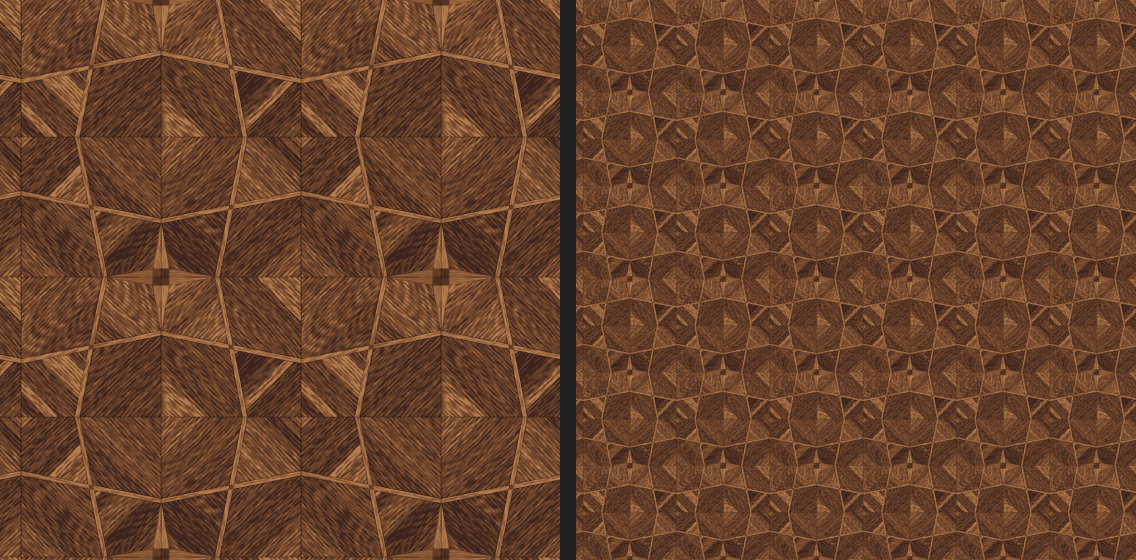
Left: one tile. Right: repeated 3 by 3.
Write a WebGL 2 fragment shader that draws this pattern.

```glsl
#version 300 es
precision highp float;

uniform vec2 u_resolution;
out vec4 fragColor;

float hash(vec2 p) {
    return fract(sin(dot(p, vec2(127.1, 311.7))) * 4375.54);
}

// Distance to the nearest scattered cell point
float cellular(vec2 p, float seed) {
    vec2 cell = floor(p);
    float nearest = 2.0;
    for (int j = -1; j <= 1; j++) {
        for (int i = -1; i <= 1; i++) {
            vec2 c = cell + vec2(i, j);
            vec2 point = c + vec2(hash(c + seed), hash(c + seed + 37.2));
            nearest = min(nearest, distance(p, point));
        }
    }
    return nearest;
}

// Walnut tones from dark heartwood to pale sapwood
vec3 walnut(float tone) {
    vec3 shades[6] = vec3[6](
        vec3(0.23, 0.135, 0.11), vec3(0.33, 0.20, 0.14), vec3(0.40, 0.25, 0.16),
        vec3(0.47, 0.29, 0.18), vec3(0.56, 0.36, 0.22), vec3(0.71, 0.50, 0.31));
    float s = clamp(tone, 0.0, 1.0) * 5.0;
    int i = int(min(s, 4.0));
    return mix(shades[i], shades[i + 1], s - float(i));
}

// Growth rings, fine streaks, pores and flecks; p.x runs across the fibres
float grain(vec2 p, float seed) {
    vec2 heart = vec2(hash(vec2(seed, 1.3)) * 1.2 - 0.6, hash(vec2(seed, 5.9)) * 1.4);
    float phase = 85.0 * length((p - heart) * vec2(1.0, 0.28))
        + 0.9 * sin(p.y * 9.0 + seed * 40.0)
        + 0.6 * sin(p.x * 23.0 + p.y * 6.0 + seed * 17.0);
    float rings = 0.3 * sin(phase) + 0.5 * sin(phase * 2.7 + seed * 9.0)
        + 0.2 * sin(phase * 0.37 + seed * 21.0);
    float streaks = 0.5 * sin(p.x * 290.0 + 2.5 * sin(p.y * 7.0 + seed * 30.0));
    float pores = 1.0 - smoothstep(0.2, 0.45, cellular(p * vec2(62.0, 9.0), floor(seed * 90.0)));
    float flecks = cellular(p * vec2(80.0, 24.0), floor(seed * 70.0) + 11.0) - 0.45;
    return rings + streaks + 1.5 * flecks - 1.2 * pores + 0.3;
}

vec3 parquet(vec2 uv) {
    // Four mirrored tiles meet at the star in each repeat
    vec2 centred = fract(uv * 2.0 - vec2(0.5755, 0.0104) + 0.5) - 0.5;
    vec2 q = abs(centred) * 2.0;
    vec2 quadrant = step(0.0, centred);
    float tile = quadrant.x + 2.0 * quadrant.y;

    // Two slanted strips split each tile into four fields
    vec2 strip = q - 0.4 - 0.2 * q.yx;
    vec2 side = step(0.0, strip);
    vec2 stripDist = abs(strip) / 1.02;
    float field = side.x + 2.0 * side.y;
    bool wide = side.x != side.y;

    // Diagonal planks: broad in the side fields, narrow in the other two
    vec2 diagonal = vec2(q.x - q.y, q.x + q.y);
    vec2 fibre = (wide ? diagonal : diagonal.yx) * 0.707;
    float count = wide ? 2.94 : 7.0;
    float along = wide ? abs(diagonal.x) : diagonal.y;
    float planks = along * count + (wide ? 0.0 : 0.5 * sin(along * 9.0 + tile * 2.0 + field));
    float seed = hash(vec2(tile * 4.0 + field + 1.0, floor(planks) + 3.0));
    float tone = 0.47 + (wide ? 0.28 : 0.85) * (seed - 0.5) + 0.27 * grain(fibre, seed);

    // Pale corner pieces on the right-hand tiles only
    if (wide) tone += along > 0.68 && quadrant.x > 0.5 ? 0.2 : -0.05;
    float joint = min(fract(planks), 1.0 - fract(planks)) / count;
    tone -= 0.15 * (1.0 - smoothstep(0.0, 0.008, joint));

    // Pale strips with dark edges and a small dark block where they cross
    float nearStrip = min(stripDist.x, stripDist.y);
    if (nearStrip < 0.016) {
        bool upright = stripDist.x < stripDist.y;
        vec2 stripFibre = upright ? vec2(strip.x, q.y) : vec2(strip.y, q.x);
        tone = 0.9 + 0.13 * grain(stripFibre, 0.31 + 0.1 * tile);
        if (max(stripDist.x, stripDist.y) < 0.016) tone = 0.35;
    }
    tone -= 0.35 * (1.0 - smoothstep(0.0, 0.006, abs(nearStrip - 0.018)));

    // Four-pointed star around a block of quarter squares
    float inner = min(q.x, q.y);
    float outer = max(q.x, q.y);
    float point = 0.176 * (0.4 - outer) - inner;
    if (outer < 0.06) {
        tone = 0.1 + 0.3 * hash(vec2(tile, 8.0)) + 0.08 * grain(q, 0.4);
    } else if (point > 0.0) {
        float lit = q.x < q.y ? 0.9 : 0.78;
        tone = lit + 0.12 * (hash(vec2(tile, 2.0)) - 0.5) + 0.1 * grain(vec2(inner, outer), 0.7);
    }
    if (outer < 0.4) tone -= 0.2 * (1.0 - smoothstep(0.0, 0.006, abs(point)));

    // Hairline seams between tiles, fainter where they run across
    vec2 seam = 1.0 - smoothstep(0.001, 0.006, min(q, 1.0 - q));
    return walnut(tone) * (1.0 - max(0.4 * seam.x, 0.3 * seam.y));
}

void main() {
    // Four close samples per pixel smooth every edge
    vec3 colour = vec3(0.0);
    for (int i = 0; i < 4; i++) {
        vec2 offset = vec2(i & 1, i >> 1) * 0.5 - 0.25;
        colour += parquet((gl_FragCoord.xy + offset) / u_resolution);
    }
    fragColor = vec4(colour * 0.25, 1.0);
}
```
